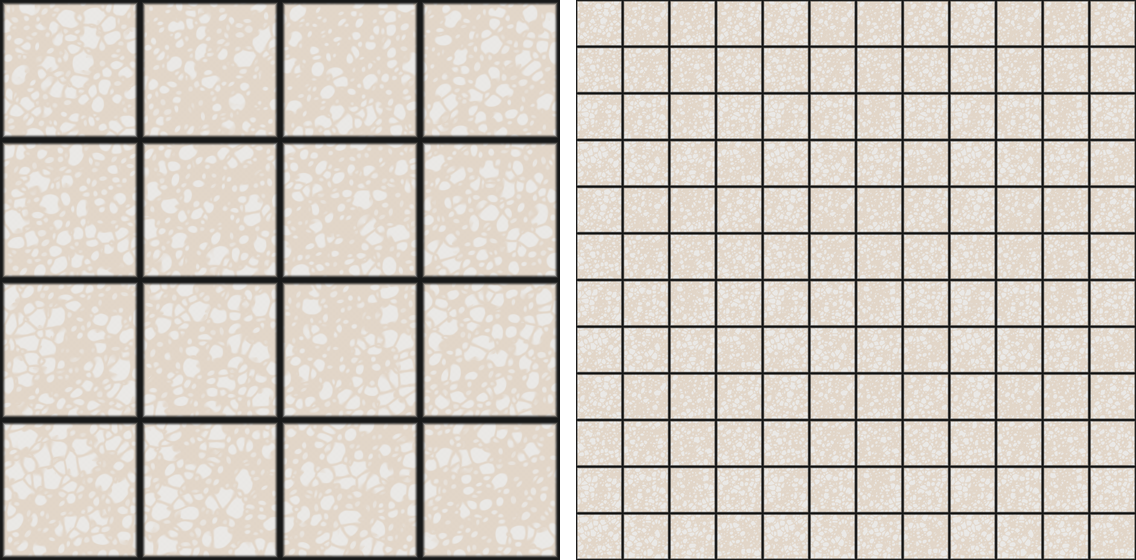
Left: one tile. Right: repeated 3 by 3.
This texture is drawn by a WebGL 1 fragment shader. Its source:

```glsl
precision highp float;
// Four by four terrazzo tiles: pale pebbles in warm beige, parted by soft black grout.

uniform vec2 u_resolution;

const float TAU = 6.2831853;
const float TILES = 4.0;          // tiles across and down
const float CELLS = 13.0;         // pebble cells across one tile
const vec3 BEIGE = vec3(0.885, 0.838, 0.785);
const vec3 PEBBLE = vec3(0.918, 0.912, 0.902);
const vec3 GROUT = vec3(0.095, 0.098, 0.098);

vec3 hash3(vec2 p) {
  vec3 q = fract(p.xyx * vec3(0.1031, 0.1030, 0.0973));
  q += dot(q, q.yxz + 33.33);
  return fract((q.xxy + q.yzz) * q.zyx);
}

float smoothMax(float a, float b, float k) {
  float h = max(k - abs(a - b), 0.0) / k;
  return max(a, b) + 0.25 * k * h * h;
}

// Pebble size factor: differs by tile and drifts in patches across each tile.
float richness(vec2 tile, vec2 local) {
  vec3 phase = TAU * hash3(tile + 71.0);
  float base = 1.05 + 0.08 * cos(TAU * tile.x / TILES) - 0.05 * tile.y;
  float patches = sin(4.5 * local.x + phase.x) * sin(4.0 * local.y + phase.y)
                + 0.5 * sin(5.0 * (local.x - local.y) + phase.z);
  return base + 0.17 * patches;
}

// Signed distance to one tilted oval, in cell units.
float oval(vec2 p, float radius, float angle, float stretch) {
  float c = cos(angle), s = sin(angle);
  vec2 q = vec2(c * p.x + s * p.y, c * p.y - s * p.x);
  return length(q * vec2(1.0 / stretch, stretch)) - radius;
}

// Size-weighted cellular noise: ovals kept apart by a thin gap; returns coverage.
float pebbles(vec2 tile, vec2 local) {
  vec2 p = local * CELLS;
  vec2 home = floor(p);
  float nearest = 9.0, second = 9.0, opacity = 1.0;
  for (int j = -2; j <= 2; j++) {
    for (int i = -2; i <= 2; i++) {
      vec2 cell = home + vec2(float(i), float(j));
      vec2 seed = cell + tile * 31.0 + 7.0;
      vec3 place = hash3(seed);
      vec3 form = hash3(seed + 157.0);
      vec2 center = cell + place.xy;
      float big = pow(place.z, 4.0);
      float radius = (0.24 + 0.82 * big) * richness(tile, center / CELLS);
      float angle = 0.75 + 2.2 * (form.x - 0.5);
      float stretch = 1.05 + 0.38 * form.y * (1.0 - 0.6 * big);
      float d = oval(p - center, radius, angle, stretch);
      if (d < nearest) {
        second = nearest;
        nearest = d;
        opacity = mix(0.55 + 0.45 * form.z, 1.0, min(4.0 * big, 1.0));
      } else {
        second = min(second, d);
      }
    }
  }
  float gap = 0.5 * (0.22 - (second - nearest));
  float edge = smoothMax(nearest, gap, 0.12);
  return opacity * (1.0 - smoothstep(-0.1, 0.1, edge));
}

void main() {
  vec2 uv = gl_FragCoord.xy / u_resolution;
  vec2 tile = floor(uv * TILES);
  vec2 local = fract(uv * TILES);

  // Stone surface with a barely visible woven grain
  vec3 color = mix(BEIGE, PEBBLE, pebbles(tile, local));
  color += 0.003 * sin(TAU * 96.0 * uv.x) * sin(TAU * 96.0 * uv.y);

  // Grout with softened edges
  vec2 margin = min(local, 1.0 - local);
  float face = smoothstep(0.012, 0.044, min(margin.x, margin.y));
  gl_FragColor = vec4(mix(GROUT, color, face), 1.0);
}
```
